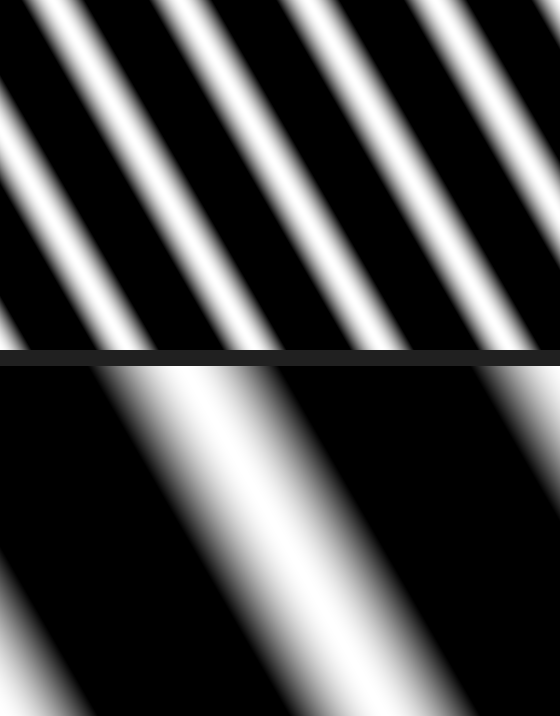
Top, the full canvas; bottom, a detail of the centre.
Reproduce this pattern procedurally as a WebGL 2 fragment shader.

```glsl
#version 300 es
precision highp float;
// Soft white diagonal bands on black, shaded as the positive half of a cosine wave.

uniform vec2 u_resolution;
out vec4 outColor;

const float TAU = 6.2831853;
const float BAND_PERIOD = 0.3154;      // spacing across the bands, in canvas heights
const float BAND_ANGLE = TAU / 12.0;   // direction of the band normal
const vec3 GAP_COLOR = vec3(0.0);
const vec3 BAND_COLOR = vec3(1.0);

// Distance from the origin along a direction
float distanceAlong(vec2 point, float angle) {
    return dot(point, vec2(cos(angle), sin(angle)));
}

// Half-wave profile: a smooth crest, then a flat gap of equal width
float halfWave(float position, float period) {
    return max(cos(TAU * position / period), 0.0);
}

void main() {
    // Lower-left origin, one unit per canvas height
    vec2 point = gl_FragCoord.xy / u_resolution.y;

    float across = distanceAlong(point, BAND_ANGLE);
    float light = halfWave(across, BAND_PERIOD);

    outColor = vec4(mix(GAP_COLOR, BAND_COLOR, light), 1.0);
}
```
